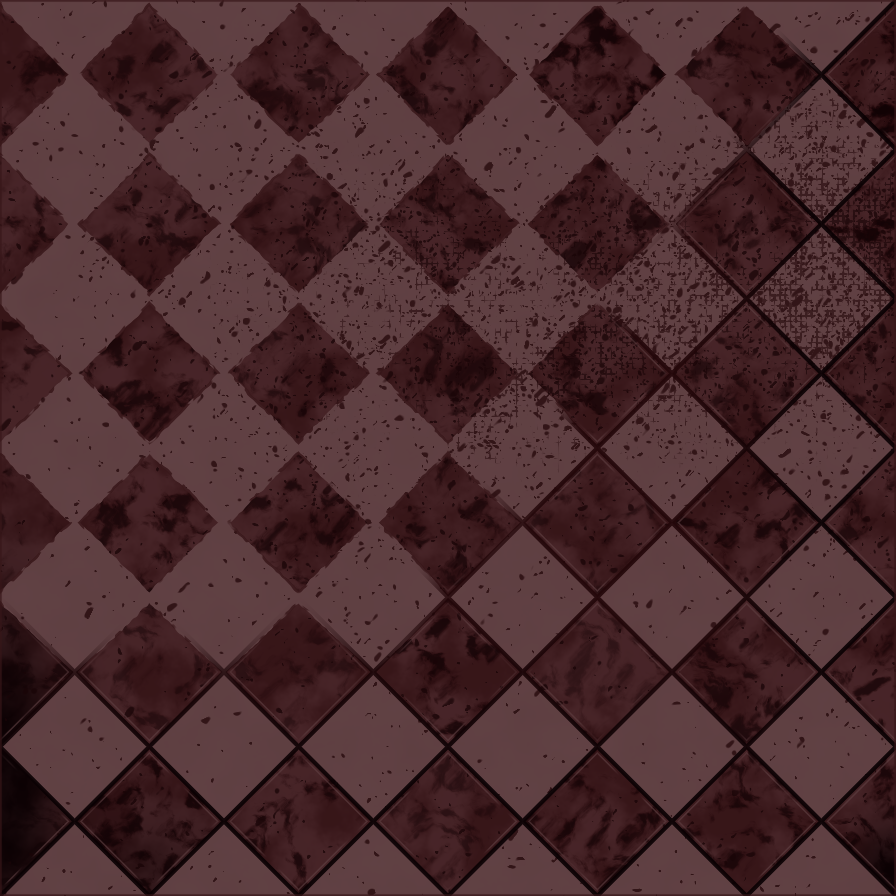
A WebGL 2 fragment shader for this pattern:

```glsl
#version 300 es
precision highp float;
// Worn harlequin floor: six by six diamonds in dark wine and dusty mauve.
// An L1 distance splits the tiles; noise adds grime, specks and a woven print,
// while grout lines fade into ragged pale gaps toward the upper left.
uniform vec2 u_resolution;
out vec4 fragColor;

const float REPEATS = 6.0;
const vec3 MAUVE = vec3(0.375, 0.252, 0.262);
const vec3 WINE = vec3(0.278, 0.142, 0.155);
const vec3 DEEP_WINE = vec3(0.215, 0.085, 0.095);
const vec3 STAIN = vec3(0.135, 0.025, 0.035);
const vec3 SOOT = vec3(0.035, 0.0, 0.008);

float hash(vec2 p) {
    vec3 v = fract(vec3(p.xyx) * 0.1031);
    v += dot(v, v.yzx + 33.33);
    return fract((v.x + v.y) * v.z);
}

float noise(vec2 p) {
    vec2 i = floor(p), f = fract(p);
    f = f * f * (3.0 - 2.0 * f);
    return mix(mix(hash(i), hash(i + vec2(1, 0)), f.x),
               mix(hash(i + vec2(0, 1)), hash(i + vec2(1, 1)), f.x), f.y);
}

float fbm(vec2 p) {
    float sum = 0.0, gain = 0.5;
    for (int i = 0; i < 5; i++) {
        sum += gain * noise(p);
        p = mat2(1.6, 1.2, -1.2, 1.6) * p + 17.3;
        gain *= 0.5;
    }
    return sum;
}

// Soft oval falloff around a centre.
float glow(vec2 p, vec2 centre, vec2 size) {
    vec2 d = (p - centre) / size;
    return exp(-dot(d, d));
}

// Line of given half width around distance zero.
float band(float d, float halfWidth, float blur) {
    return 1.0 - smoothstep(halfWidth - blur, halfWidth + blur, abs(d));
}

// Scattered round blots, one candidate per grid cell.
float blots(vec2 uv, float scale, float density) {
    vec2 p = uv * scale + 1.4 * (noise(uv * scale * 0.7) - 0.5);
    vec2 cell = floor(p);
    vec2 centre = 0.35 + 0.3 * vec2(hash(cell + 3.1), hash(cell + 8.7));
    float radius = mix(0.14, 0.46, hash(cell + 5.3));
    float shape = 1.0 - smoothstep(radius - 0.12, radius + 0.12, length(fract(p) - centre));
    return shape * step(hash(cell), density);
}

// Broken horizontal and vertical threads.
float weave(vec2 uv, float density) {
    vec2 thread = 0.5 + 0.5 * cos(uv * 6.28318 * 170.0);
    float grain = noise(uv * vec2(260.0, 190.0));
    float print = 0.5 * max(thread.x, thread.y) + 0.6 * grain;
    return smoothstep(0.0, 0.14, print - mix(1.1, 0.6, density));
}

void main() {
    vec2 uv = gl_FragCoord.xy / u_resolution;
    vec2 q = uv * REPEATS;
    float blur = 0.6 * REPEATS / min(u_resolution.x, u_resolution.y);

    // Signed distance to the tile border, negative inside wine tiles.
    vec2 wineCentre = vec2(floor(q.x + 0.5), floor(q.y) + 0.5);
    vec2 mauveCentre = vec2(floor(q.x) + 0.5, floor(q.y + 0.5));
    vec2 d = abs(q - wineCentre);
    float edge = (d.x + d.y - 0.5) * 0.7071;
    vec2 tile = edge < 0.0 ? wineCentre : mauveCentre;
    float tileRandom = hash(tile * 2.0 + 21.0);

    // Grout survives below and to the right of a bent frontier.
    float frontier = 0.27 + 1.5 * max(0.0, uv.x - 0.45);
    float grout = smoothstep(-0.06, 0.06, frontier - uv.y + 0.08 * (noise(q * 1.7) - 0.5));
    float ragged = edge + (1.0 - grout) * 0.012 * (noise(uv * 170.0) - 0.5);
    float wine = 1.0 - smoothstep(-blur, blur, ragged + mix(0.027, 0.0, grout));

    // Wear is heaviest in a band across the upper middle and at the right.
    float wear = 0.8 * glow(uv, vec2(0.6, 0.66), vec2(0.3, 0.16))
               + 0.7 * glow(uv, vec2(0.95, 0.7), vec2(0.17, 0.25))
               + 0.35 * glow(uv, vec2(0.42, 0.46), vec2(0.12, 0.13))
               + 0.25 * glow(uv, vec2(0.35, 0.85), vec2(0.22, 0.12));
    wear *= 0.45 + 0.65 * tileRandom;
    wear = clamp(wear + 0.5 * (fbm(q * 2.2) - 0.5) * smoothstep(0.0, 0.5, wear), 0.0, 1.0);

    // Wine tiles: mottling, then dark crumpled patches.
    float cloud = fbm(q * 4.0 + 9.0);
    float crumple = fbm(q * 9.0 + 3.0 * fbm(q * 3.0));
    vec3 dark = mix(WINE, DEEP_WINE, smoothstep(0.32, 0.68, cloud));
    float grime = 0.3 + 0.45 * tileRandom + 0.35 * glow(uv, vec2(0.9), vec2(0.22));
    dark = mix(dark, STAIN, grime * smoothstep(0.46, 0.68, crumple));
    dark = mix(dark, SOOT, 0.7 * grime * smoothstep(0.57, 0.73, crumple));
    float corners = glow(uv, vec2(0.0, 0.12), vec2(0.065, 0.18))
                  + glow(uv, vec2(1.0, 0.02), vec2(0.045, 0.055))
                  + 0.4 * glow(uv, vec2(0.17, 0.0), vec2(0.09, 0.09));
    dark = mix(dark, SOOT, clamp(corners * (0.7 + 0.6 * cloud), 0.0, 1.0));
    vec3 pale = MAUVE + 0.016 * (cloud - 0.5);
    vec3 color = mix(pale, dark, wine);

    // Specks in two sizes and the woven print.
    float specks = max(blots(uv, 115.0, 0.02 + 0.38 * wear),
                       blots(uv + 0.37, 230.0, 0.02 + 0.3 * wear));
    float print = weave(uv, wear) * smoothstep(0.12, 0.5, wear);
    color = mix(color, mix(STAIN, SOOT, 0.4 * wine), 0.75 * max(specks, 0.8 * print));

    // Broken dark rims beside pale gaps, or grout with a thin highlight.
    float dashes = smoothstep(0.5, 0.62, noise(uv * 90.0)) * (1.0 - grout);
    color = mix(color, DEEP_WINE, 0.85 * dashes * band(ragged + 0.022, 0.009, blur));
    float glint = grout * smoothstep(0.25, 0.6, noise(q * 5.0));
    color = mix(color, MAUVE, 0.6 * glint * band(edge + 0.03, 0.005, blur));
    float soot = max(smoothstep(0.35, 0.1, uv.y), smoothstep(0.75, 0.92, uv.x));
    color = mix(color, mix(STAIN, SOOT, soot), 0.9 * grout * band(edge, 0.014, blur));

    // Thin dark frame.
    vec2 rim = min(uv, 1.0 - uv);
    color = mix(color, DEEP_WINE, 0.7 * (1.0 - smoothstep(0.001, 0.003, min(rim.x, rim.y))));
    fragColor = vec4(color, 1.0);
}
```
